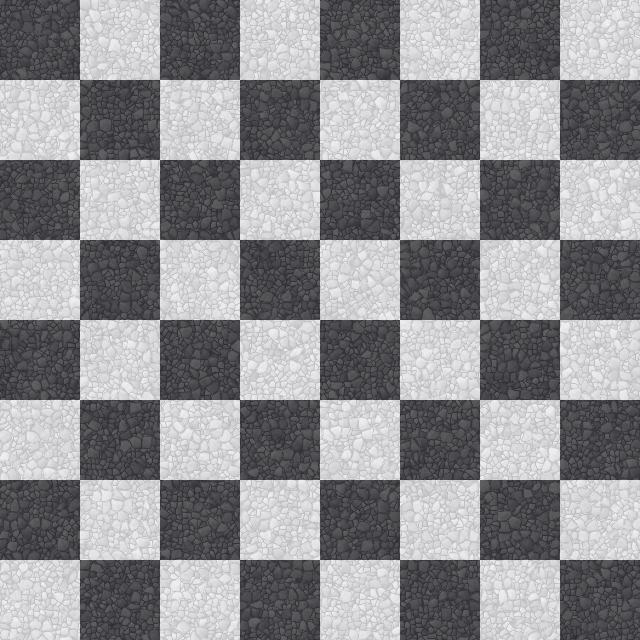
Reproduce this pattern procedurally as a Shadertoy shader.

```glsl
// Eight by eight checkerboard of pale and charcoal squares with a gravel surface.
// Two wrapping Voronoi layers give large and small stones with dark gaps;
// one shared relief value shades both colours, so the whole canvas tiles.

vec3 hash3(vec2 cell, float seed) {
    vec3 q = fract(vec3(cell.xyx + seed) * vec3(0.1031, 0.1030, 0.0973));
    q += dot(q, q.yxz + 33.33);
    return fract((q.xxy + q.yzz) * q.zyx);
}

// Smooth value noise with count cells across the canvas
vec3 wrapNoise(vec2 uv, float count, float seed) {
    vec2 p = uv * count;
    vec2 cell = floor(p);
    vec2 f = fract(p);
    f = f * f * (3.0 - 2.0 * f);
    vec2 c0 = mod(cell, count);
    vec2 c1 = mod(cell + 1.0, count);
    vec3 low = mix(hash3(c0, seed), hash3(vec2(c1.x, c0.y), seed), f.x);
    vec3 high = mix(hash3(vec2(c0.x, c1.y), seed), hash3(c1, seed), f.x);
    return mix(low, high, f.y);
}

// Returns x: relief brightness, y: gap distance, z: random value of the stone
vec3 stones(vec2 uv, float count, float seed) {
    vec2 p = uv * count;
    vec2 cell = floor(p);
    float nearest = 9.0;
    float second = 9.0;
    vec2 offset = vec2(0.0);
    vec3 stone = vec3(0.0);
    for (int j = -1; j <= 1; j++) {
        for (int i = -1; i <= 1; i++) {
            vec2 neighbour = cell + vec2(i, j);
            vec3 rnd = hash3(mod(neighbour, count), seed);
            vec2 toPoint = p - neighbour - 0.08 - 0.84 * rnd.xy;
            float d = length(toPoint);
            if (d < nearest) {
                second = nearest;
                nearest = d;
                offset = toPoint;
                stone = rnd;
            } else {
                second = min(second, d);
            }
        }
    }
    // Each stone has its own tone and a tilted face lit from the upper left
    float gap = second - nearest;
    vec2 tilt = vec2(-0.5, 0.6) + 0.9 * (stone.xy - 0.5);
    float face = 0.76 + 0.4 * (stone.z - 0.5) + 0.45 * dot(offset, tilt);
    return vec3(mix(0.1, face, smoothstep(0.0, 0.3, gap)), gap, fract(stone.z * 7.0));
}

void mainImage(out vec4 fragColor, in vec2 fragCoord) {
    vec2 uv = fragCoord / iResolution.xy;

    // Roughen the stone outlines, then scatter large stones among small ones
    vec2 rough = uv + 0.004 * (wrapNoise(uv, 128.0, 5.0).xy - 0.5);
    vec3 small = stones(rough, 112.0, 17.0);
    vec3 large = stones(rough, 64.0, 41.0);
    float isLarge = step(0.55, large.z) * smoothstep(0.0, 0.06, large.y);
    float relief = mix(small.x, large.x, isLarge);

    // Fine grain and faint broad wear
    relief += 0.22 * (wrapNoise(uv, 256.0, 73.0).x - 0.5);
    relief += 0.12 * (wrapNoise(uv, 20.0, 91.0).y - 0.5);
    relief = clamp(relief, 0.0, 1.1);

    // Square wave on each axis, softened over one pixel
    vec2 wave = sin(3.14159 * 8.0 * uv) * iResolution.xy / (3.14159 * 4.0);
    wave = clamp(wave, -1.0, 1.0);
    float pale = 0.5 + 0.5 * wave.x * wave.y;

    vec3 charcoal = mix(vec3(0.18, 0.18, 0.20), vec3(0.36, 0.36, 0.37), relief);
    vec3 chalk = mix(vec3(0.735, 0.73, 0.745), vec3(0.915, 0.915, 0.925), relief);
    fragColor = vec4(mix(charcoal, chalk, pale), 1.0);
}
```
